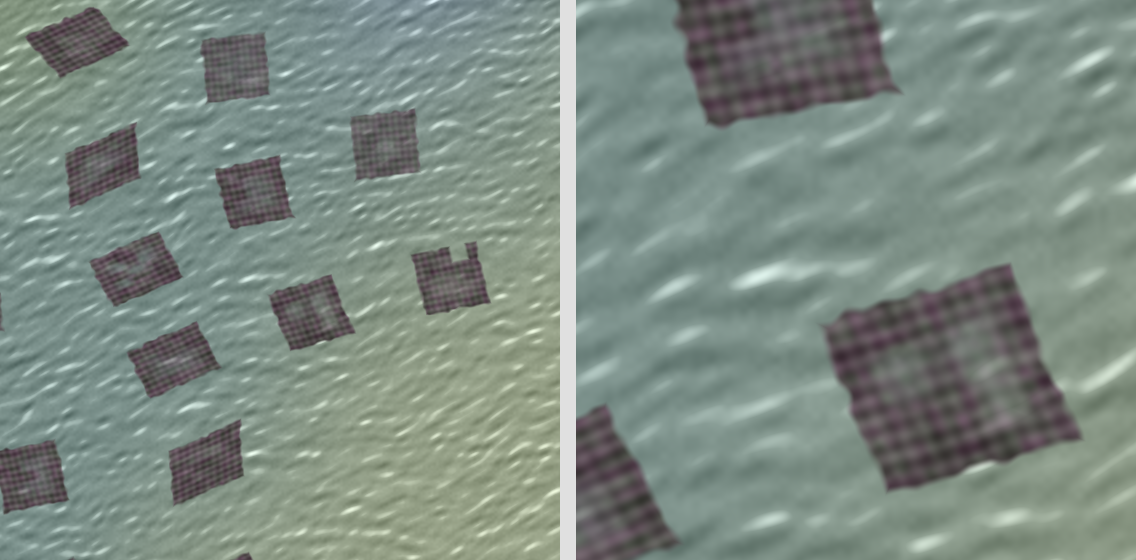
Left: the whole. Right: its middle third, enlarged.
This pattern is drawn by a WebGL 1 fragment shader. Its source:

```glsl
precision highp float;
// Dark woven rafts floating on rippled, grey-green water.
// Rafts are skewed squares placed along four curved columns by formula;
// the water is embossed, stretched noise over a slow colour gradient.

uniform vec2 u_resolution;

float hash(vec2 p) {
    return fract(sin(dot(p, vec2(127.1, 311.7))) * 43758.5453);
}

float noise(vec2 p) {
    vec2 i = floor(p), f = fract(p);
    f = f * f * (3.0 - 2.0 * f);
    return mix(mix(hash(i), hash(i + vec2(1, 0)), f.x),
               mix(hash(i + vec2(0, 1)), hash(i + vec2(1, 1)), f.x), f.y);
}

// Height of the wind ripples: long crests crossed by finer slanted ones
float waveHeight(vec2 p) {
    p.y += 0.03 * noise(p * 5.0) + 0.012 * noise(p * 14.0);
    vec2 crest = vec2(p.x, p.y + 0.12 * p.x);
    vec2 slant = vec2(p.x - 0.5 * p.y, p.y + 0.55 * p.x);
    return 0.6 * noise(crest * vec2(22.0, 64.0))
         + 0.55 * noise(slant * vec2(34.0, 92.0) + 17.0);
}

float rippleLight(vec2 p) {
    float slope = waveHeight(p) - waveHeight(p + vec2(0.003, 0.008));
    return 0.17 * slope + 0.4 * max(slope - 0.2, 0.0);
}

vec3 waterColour(vec2 p) {
    float warm = smoothstep(0.75, 1.75, p.x + 0.75 * p.y + 0.25 * noise(p * 3.0));
    vec3 colour = mix(vec3(0.475, 0.56, 0.54), vec3(0.59, 0.63, 0.525), warm);
    colour += vec3(0.05, 0.035, -0.03) * smoothstep(0.45, 0.0, length(p));
    float blueBand = exp(-20.0 * pow(p.x - 0.76 + 0.3 * p.y, 2.0) - 6.0 * p.y);
    colour += vec3(0.01, 0.0, 0.05) * blueBand;
    return colour + 0.03 * (noise(p * vec2(6.0, 14.0)) - 0.5);
}

// Woven surface, with q running from -0.5 to 0.5 along both sides
vec3 weaveColour(vec2 q, float seed) {
    float rows = cos(56.5 * q.y + 1.5 * noise(q * 5.0 + seed));
    float strands = cos(62.8 * q.x);
    float blotch = noise(q * 7.0 + seed * 3.0) - 0.5;
    float tint = noise(q * vec2(16.0, 13.0) + seed) - 0.5;
    vec3 colour = vec3(0.335, 0.295, 0.31) + 0.045 * rows + 0.025 * strands;
    return colour + 0.12 * blotch + vec3(0.05, -0.05, 0.04) * tint;
}

// One column of rafts: start plus a step per row, bowed by a sine
void drawColumn(inout vec3 colour, vec2 p, float column, float count,
                vec2 start, vec2 stride, vec2 bow) {
    float first = 1.0 - step(0.5, column);
    for (int i = 0; i < 6; i++) {
        float row = float(i);
        if (row >= count) break;
        float seed = column * 13.0 + row * 5.0 + 2.0;
        vec2 d = p - start - stride * row - bow * sin(1.2566 * row);

        // Sides of the skewed square
        vec2 across = mix(vec2(0.115, -0.013 - 0.0104 * row), vec2(0.126, -0.055), first);
        float lean = mix(0.0104 + 0.0156 * row, 0.034 + 0.033 * cos(3.77 * row), first);
        vec2 down = vec2(lean, mix(0.117 - 0.35 * lean, 0.102 - 0.45 * lean, first));

        // Coordinates along the sides and distance inside the edge
        float area = across.x * down.y - across.y * down.x;
        vec2 q = vec2(d.x * down.y - d.y * down.x, across.x * d.y - across.y * d.x) / area;
        vec2 gap = (0.5 - abs(q)) * area / vec2(length(down), length(across));
        float inside = min(gap.x, gap.y) + 0.006 * (noise(p * 95.0) - 0.5);

        // A bite out of the upper edge of one raft
        if (column == 2.0 && row == 1.0) {
            vec2 bite = abs(q - vec2(0.21, -0.42)) - vec2(0.12, 0.16);
            inside = min(inside, 0.1 * max(bite.x, bite.y));
        }
        float cover = smoothstep(-0.0025, 0.0035, inside);

        // Wear near the middle, strongest in the third row
        float middle = 1.0 - smoothstep(0.12, 0.45, max(abs(q.x), abs(q.y)));
        float wear = middle * smoothstep(0.25, 0.75, noise(q * vec2(4.0, 6.0) + seed));
        wear *= 0.15 + 0.5 * exp(-pow(row - 2.0, 2.0));
        float pale = 0.22 * (1.0 - first) * (1.0 - step(0.5, row));
        colour = mix(colour, weaveColour(q, seed), cover * (0.96 - wear - pale));
    }
}

void main() {
    vec2 uv = gl_FragCoord.xy / u_resolution;
    vec2 p = vec2(uv.x, 1.0 - uv.y); // y runs downwards
    float light = rippleLight(p);
    vec3 colour = waterColour(p) + light;

    drawColumn(colour, p, 0.0, 6.0, vec2(0.138, 0.074), vec2(0.0553, 0.1953), vec2(-0.01, 0.0286));
    drawColumn(colour, p, 1.0, 3.0, vec2(0.421, 0.121), vec2(0.082, 0.2175), vec2(-0.052, 0.0065));
    drawColumn(colour, p, 2.0, 2.0, vec2(0.688, 0.258), vec2(0.117, 0.24), vec2(0.0));
    drawColumn(colour, p, 3.0, 3.0, vec2(-0.057, 0.54), vec2(0.06, 0.24), vec2(0.053, 0.074));

    // Ripples and fine grain carry faintly over everything
    colour += 0.2 * light + 0.03 * (noise(p * 210.0) - 0.5);
    gl_FragColor = vec4(clamp(colour, 0.0, 1.0), 1.0);
}
```
